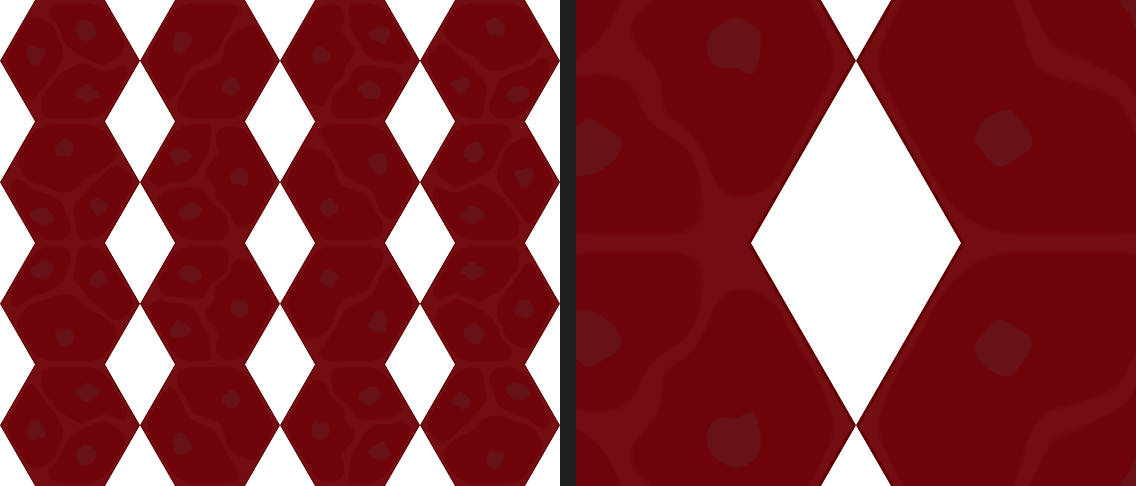
Left: the whole. Right: its middle third, enlarged.
A WebGL 1 fragment shader for this pattern:

```glsl
precision highp float;

uniform vec2 u_resolution;

const vec3 GAP_COLOR = vec3(1.0);
const vec3 CELL_COLOR = vec3(0.435, 0.014, 0.043);
const vec3 WALL_COLOR = vec3(0.45, 0.05, 0.067);
const vec3 NUCLEUS_COLOR = vec3(0.40, 0.07, 0.09);
const vec3 OUTLINE_COLOR = vec3(0.38, 0.0, 0.0);

// Lengths are in hexagon side lengths
const float COLUMNS = 4.0;
const float ROWS = 4.0;
const float APOTHEM = 0.8660254;
const float WALL_HALF_WIDTH = 0.04;
const float WALL_SOFTNESS = 0.012;
const float CORNER_ROUNDING = 0.24;
const float OUTLINE_WIDTH = 0.014;
const float NUCLEUS_RADIUS = 0.148;
const float NUCLEUS_ASPECT = 1.2;
const float WALL_WOBBLE = 0.16;
const float NUCLEUS_WOBBLE = 0.07;
const float ABSENT = 9.0;

// One component per column: three nucleus positions, then cell growth or tilt
const mat4 NUCLEI_X = mat4(
    -0.50, -0.41, -0.42, 0.06,
    0.23, 0.30, 0.44, -0.40,
    0.25, ABSENT, 0.28, 0.41,
    -0.03, 0.0, 0.04, 0.09);
const mat4 NUCLEI_Y = mat4(
    0.09, 0.27, 0.07, 0.49,
    0.43, -0.35, 0.35, -0.35,
    -0.47, ABSENT, -0.42, -0.50,
    -0.15, 1.2, -0.1, 0.1);

vec2 hashGradient(vec2 lattice) {
    float h = fract(sin(dot(lattice, vec2(127.1, 311.7))) * 4375.85);
    return vec2(cos(6.2831853 * h), sin(6.2831853 * h));
}

float gradientNoise(vec2 p) {
    vec2 i = floor(p);
    vec2 f = fract(p);
    vec2 w = f * f * f * (f * (f * 6.0 - 15.0) + 10.0);
    vec2 e = vec2(1.0, 0.0);
    float low = mix(dot(hashGradient(i), f),
                    dot(hashGradient(i + e), f - e), w.x);
    float high = mix(dot(hashGradient(i + e.yx), f - e.yx),
                     dot(hashGradient(i + 1.0), f - 1.0), w.x);
    return mix(low, high, w.y);
}

vec2 noiseOffset(vec2 p) {
    return vec2(gradientNoise(p), gradientNoise(p + vec2(17.3, 5.9)));
}

float smoothMin(float a, float b, float k) {
    float h = max(k - abs(a - b), 0.0) / k;
    return min(a, b) - 0.25 * h * h * k;
}

// Positive inside the slanted sides of the hexagon
float sideDistance(vec2 p) {
    return APOTHEM * (1.0 - abs(p.x)) - 0.5 * abs(p.y);
}

void main() {
    vec2 uv = gl_FragCoord.xy / u_resolution;
    float pixel = 2.0 * COLUMNS / u_resolution.x;

    // Lower half mirrors the upper; every second row mirrors sideways
    vec2 grid = vec2(uv.x * COLUMNS, abs(uv.y - 0.5) * ROWS);
    if (grid.y < 1.0) grid.x = COLUMNS - grid.x;
    vec2 p = (fract(grid) * 2.0 - 1.0) * vec2(1.0, APOTHEM);
    float column = floor(grid.x);

    // Nuclei of this hexagon
    vec4 pick = 1.0 - step(0.5, abs(vec4(0.0, 1.0, 2.0, 3.0) - column));
    vec4 nucleiX = pick * NUCLEI_X;
    vec4 nucleiY = pick * NUCLEI_Y;
    float growth = nucleiX.w;
    float c = cos(nucleiY.w);
    float s = sin(nucleiY.w);
    vec2 seed = vec2(column * 23.0 + 40.0, 11.0);
    vec2 wallPoint = p + WALL_WOBBLE * noiseOffset(p * 2.6 + seed);
    vec2 nucleusPoint = p + NUCLEUS_WOBBLE * noiseOffset(p * 6.0 + seed);

    // Rounded hexagon that bounds every cell
    float side = sideDistance(p);
    float softSide = sideDistance(vec2(p.x, sqrt(p.y * p.y + 0.012)));
    float hexagon = smoothMin(APOTHEM - abs(p.y), softSide, CORNER_ROUNDING);

    // Each cell is cut off by the bisectors towards its neighbours
    float cellDistance = -1.0;
    float nucleusDistance = 1.0;
    for (int i = 0; i < 3; i++) {
        vec2 own = vec2(nucleiX[i], nucleiY[i]);
        float cell = hexagon;
        for (int j = 0; j < 3; j++) {
            if (i == j) continue;
            vec2 other = vec2(nucleiX[j], nucleiY[j]);
            float bisector = dot(0.5 * (own + other) - wallPoint, normalize(other - own));
            if (i == 0) bisector += growth;
            if (j == 0) bisector -= growth;
            cell = smoothMin(cell, bisector, CORNER_ROUNDING);
        }
        cellDistance = max(cellDistance, cell);

        vec2 q = nucleusPoint - own;
        q = vec2(c * q.x + s * q.y, c * q.y - s * q.x);
        float ellipse = length(q * vec2(1.0, NUCLEUS_ASPECT)) - NUCLEUS_RADIUS;
        nucleusDistance = min(nucleusDistance, ellipse);
    }

    // Layers from the walls up to the gaps
    float soft = max(WALL_SOFTNESS, pixel);
    vec3 color = mix(WALL_COLOR, CELL_COLOR,
        smoothstep(-soft, soft, cellDistance - WALL_HALF_WIDTH));
    color = mix(NUCLEUS_COLOR, color, smoothstep(-pixel, pixel, nucleusDistance));
    color = mix(OUTLINE_COLOR, color,
        smoothstep(-0.5 * pixel, 0.5 * pixel, side - OUTLINE_WIDTH));
    color = mix(GAP_COLOR, color, smoothstep(-0.5 * pixel, 0.5 * pixel, side));
    gl_FragColor = vec4(color, 1.0);
}
```
